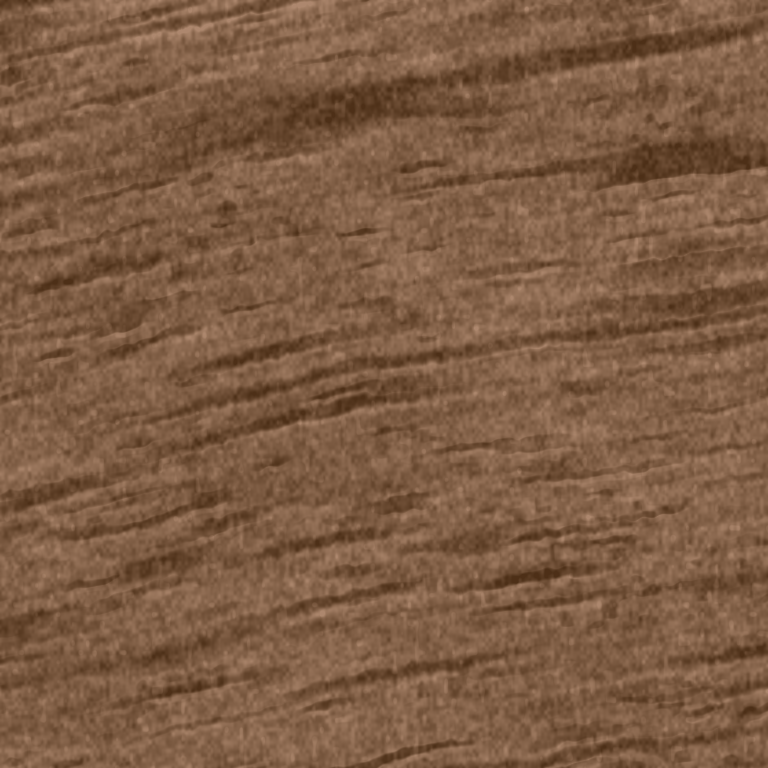
This texture is drawn by a Shadertoy shader. Its source:

```glsl
const vec3 WOOD_MID = vec3(0.500, 0.368, 0.270);
const vec3 TONE_STEP = vec3(0.210, 0.192, 0.188);
const float GRAIN_ANGLE = 0.175;
const float BASE_TONE = 0.08;
const float GROOVE_DEPTH = 0.72;
const float RIDGE_LIGHT = 0.34;
const float RIDGE_OFFSET = 0.0075;
const float FIBRE_AMOUNT = 0.30;
const float SPECKLE_AMOUNT = 0.38;
const float BROAD_AMOUNT = 0.15;
const float PIT_DEPTH = 0.45;
const vec2 FINE_GROOVES = vec2(4.0, 60.0);
const vec2 LONG_GROOVES = vec2(2.0, 41.0);
const vec2 SHORT_GROOVES = vec2(12.0, 80.0);

float hash(vec2 cell) {
    vec3 q = fract(cell.xyx * 0.1031);
    q += dot(q, q.yzx + 33.33);
    return fract((q.x + q.y) * q.z);
}

float noise(vec2 p) {
    vec2 cell = floor(p);
    vec2 f = fract(p);
    f = f * f * (3.0 - 2.0 * f);
    float low = mix(hash(cell), hash(cell + vec2(1, 0)), f.x);
    float high = mix(hash(cell + vec2(0, 1)), hash(cell + vec2(1, 1)), f.x);
    return mix(low, high, f.y);
}

float signedNoise(vec2 p) {
    return 2.0 * noise(p) - 1.0;
}

// Dark furrows: the valleys of noise stretched along the grain
float grooves(vec2 g) {
    float bias = 0.40 * (g.y - 0.4);
    float fine = smoothstep(0.44, 0.12, noise(g * FINE_GROOVES + 40.0));
    float dense = smoothstep(0.22, 0.65, noise(g * vec2(1.9, 7.0) + 11.0) + bias);
    float wide = smoothstep(0.38, 0.10, noise(g * LONG_GROOVES + 90.0));
    float sparse = smoothstep(0.15, 0.55, noise(g * vec2(1.5, 6.0) + 63.0) + bias);
    float small = smoothstep(0.36, 0.08, noise(g * SHORT_GROOVES + 130.0));
    float patches = smoothstep(0.30, 0.70, noise(g * vec2(4.0, 9.0) + 81.0) + bias);
    return max(max(fine * dense, wide * sparse), 0.8 * small * patches);
}

void mainImage(out vec4 fragColor, in vec2 fragCoord) {
    vec2 p = fragCoord / iResolution.y;

    // Grain space: x along the fibres, y across, bent and roughened
    float c = cos(GRAIN_ANGLE), s = sin(GRAIN_ANGLE);
    vec2 g = vec2(c * p.x + s * p.y, c * p.y - s * p.x);
    g.y += 0.026 * signedNoise(g * vec2(1.8, 3.0) + 5.0);
    g.y += 0.005 * signedNoise(g * vec2(9.0, 15.0) + 27.0);
    g.y += 0.0030 * signedNoise(p * 80.0);

    // Furrows with a lit lower lip
    float groove = grooves(g);
    float ridge = grooves(g + vec2(0.0, RIDGE_OFFSET)) * (1.0 - groove);

    // Fibres, upright speckle and broad stains
    float fibre = 0.6 * signedNoise(g * vec2(11.0, 85.0)) + 0.5 * signedNoise(g * vec2(32.0, 120.0) + 17.0);
    float speckle = 0.65 * signedNoise(p * vec2(150.0, 95.0)) + 0.6 * signedNoise(p * vec2(235.0, 180.0) + 8.0);
    float broad = signedNoise(g * vec2(2.5, 6.0) + 31.0) + 0.8 * (p.y - 0.5);

    // Clustered pits and pale flecks
    float cluster = smoothstep(0.40, 0.75, noise(g * vec2(5.0, 13.0) + 71.0));
    float pit = cluster * smoothstep(0.45, 0.15, noise(g * vec2(50.0, 95.0) + 19.0));
    float fleck = smoothstep(0.76, 0.95, noise(p * vec2(105.0, 80.0) + 53.0));

    float tone = BASE_TONE + FIBRE_AMOUNT * fibre + SPECKLE_AMOUNT * speckle + BROAD_AMOUNT * broad;
    tone += RIDGE_LIGHT * ridge + 0.30 * fleck;
    tone -= GROOVE_DEPTH * groove + PIT_DEPTH * pit * (1.0 - groove);
    tone = clamp(tone, -0.95, 0.85);

    fragColor = vec4(WOOD_MID + TONE_STEP * tone, 1.0);
}
```
